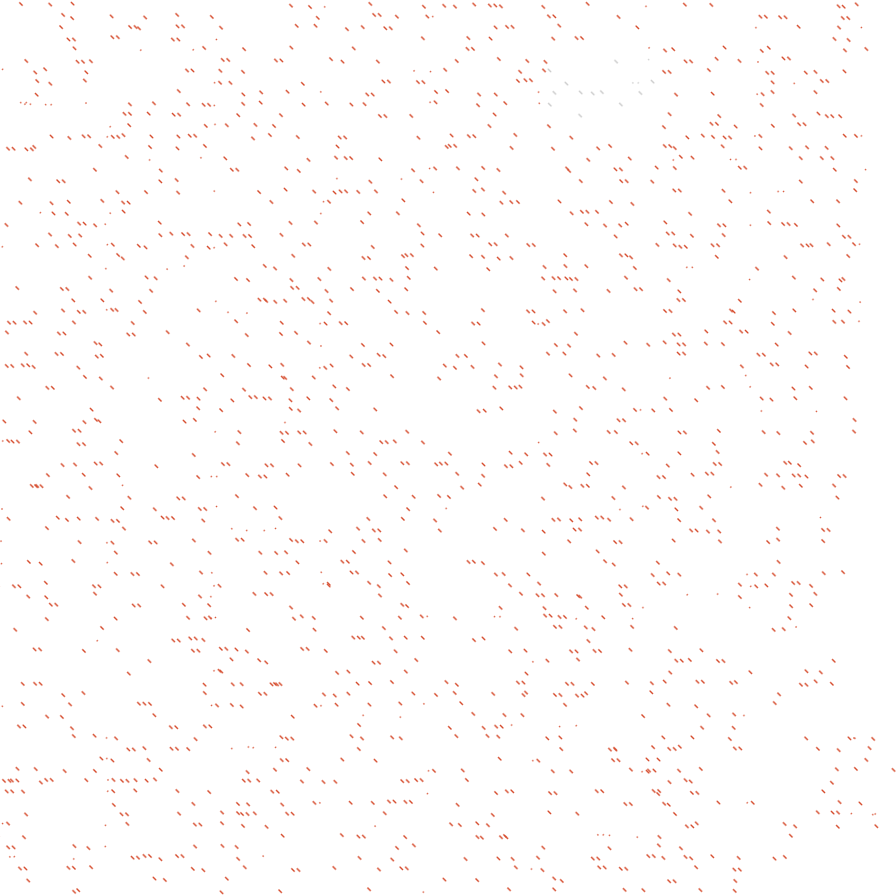
Give the GLSL for this pattern, as a WebGL 1 fragment shader.

```glsl
precision highp float;
// Sparse short diagonal dashes scattered on white, like a light engraved tint.
// A jittered grid places single or paired dashes; faint tile seams trim some of
// them to stubs. Coverage is the overlap of each dash with a pixel-sized box.

uniform vec2 u_resolution;

const vec3 PAPER = vec3(1.0);
const vec3 RED_INK = vec3(0.84, 0.30, 0.18);
const vec3 GREY_INK = vec3(0.80);

const float GRID = 82.0;            // cells across the canvas
const float FILL = 0.235;           // share of cells holding a dash
const float PAIR_SHARE = 0.20;      // share of dashes with a twin
const float PAIR_STEP = 0.5;        // twin offset, in cells
const float JITTER = 0.34;          // random shift, in cells
const vec2 DASH_HALF = vec2(0.0026, 0.0008);
const float STUB_SCALE = 0.28;      // length of a trimmed dash
const float TILE = 0.1205;          // tile size, in canvas widths
const float SEAM = 0.028;           // half width of a seam, in tiles
const float LEAN = 0.015;           // how far the seams lean with depth
const vec4 GREY_BOX = vec4(0.610, 0.065, 0.735, 0.137);
const vec4 CORNER_BOX = vec4(0.900, 0.805, 1.010, 0.930);

float hash(vec2 p) {
  return fract(sin(dot(p, vec2(127.1, 311.7))) * 43758.5453);
}

float inBox(vec2 p, vec4 box) {
  vec2 inside = step(box.xy, p) * step(p, box.zw);
  return inside.x * inside.y;
}

// Share of a box of width w, centred at x, that lies within [-h, h].
float overlap(float x, float h, float w) {
  return max(min(x + 0.5 * w, h) - max(x - 0.5 * w, -h), 0.0) / w;
}

// Dash falling to the right at 45 degrees.
float dashCover(vec2 d, float lengthScale, float blur) {
  vec2 q = vec2(d.x - d.y, d.x + d.y) * 0.70711;
  return overlap(q.x, DASH_HALF.x * lengthScale, blur)
       * overlap(q.y, DASH_HALF.y, blur);
}

// p.y runs downwards in the layout functions below.
float printed(vec2 p) {
  float edge = 0.97 - 0.02 * p.y - 0.075 * pow(p.y, 4.0);
  return max(step(p.x, edge), inBox(p, CORNER_BOX));
}

float dashLength(vec2 p) {
  float column = p.x * (1.0 + LEAN * p.y) / TILE;
  float row = p.y / TILE + hash(vec2(floor(column), 9.0));
  vec2 gap = abs(fract(vec2(column, row) + 0.5) - 0.5);
  return min(gap.x, gap.y) < SEAM ? STUB_SCALE : 1.0;
}

// Adds one dash centred at c to the colour.
vec3 stamp(vec3 color, vec2 p, vec2 c, float blur) {
  vec2 layout = vec2(c.x, 1.0 - c.y);
  float cover = dashCover(p - c, dashLength(layout), blur) * printed(layout);
  vec3 ink = mix(RED_INK, GREY_INK, inBox(layout, GREY_BOX));
  return mix(color, ink, cover);
}

void main() {
  vec2 p = gl_FragCoord.xy / u_resolution.y;
  float blur = 1.41 / u_resolution.y;
  vec2 home = floor(p * GRID);
  vec3 color = PAPER;

  for (int j = -1; j <= 1; j++) {
    for (int i = -1; i <= 1; i++) {
      vec2 cell = home + vec2(float(i), float(j));
      if (hash(cell + 3.7) < FILL) {
        // Half-cell columns with a little jitter
        vec2 shift = vec2(hash(cell + 17.3), hash(cell + 41.9)) - 0.5;
        float side = step(0.5, hash(cell + 71.1));
        vec2 spot = cell + vec2(0.25 + 0.5 * side, 0.5) + JITTER * shift;
        color = stamp(color, p, spot / GRID, blur);

        // Twin beside it
        if (hash(cell + 93.5) < PAIR_SHARE) {
          vec2 twin = spot + vec2(PAIR_STEP, 0.0);
          color = stamp(color, p, twin / GRID, blur);
        }
      }
    }
  }
  gl_FragColor = vec4(color, 1.0);
}
```
